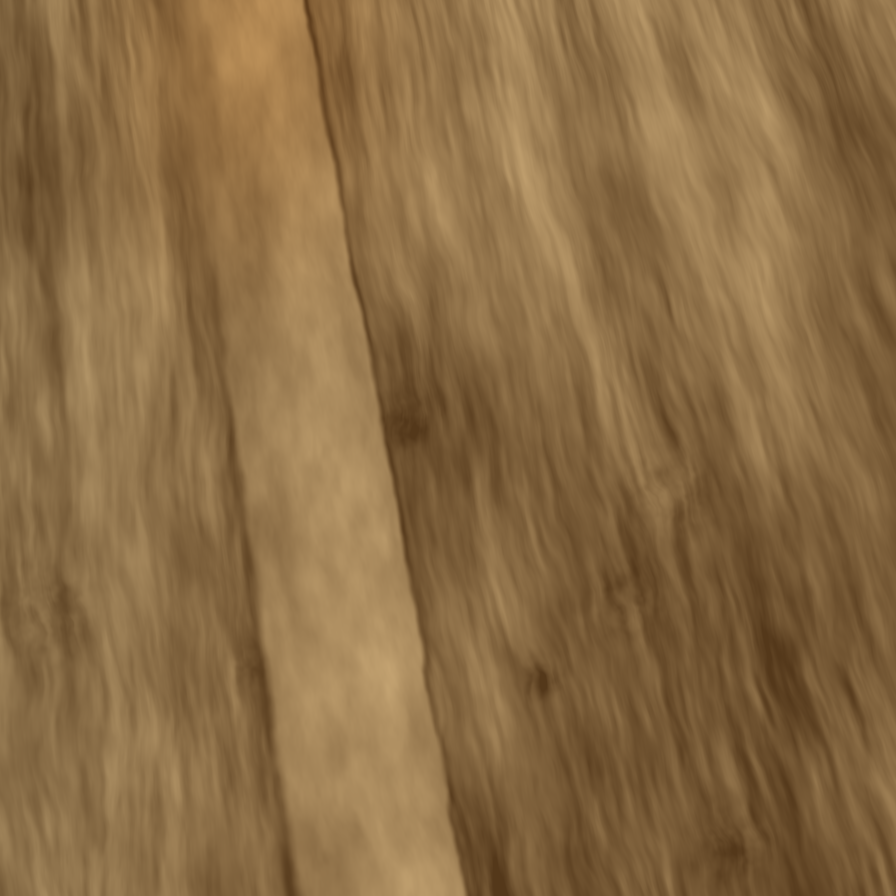
Reproduce this texture procedurally as a Shadertoy shader.

```glsl
// Weathered brown wood with one smooth raised root crossing it diagonally.
// Fanned grain coordinates stretch layered value noise into fibres; soft bands
// add folds and shadows, and hashed cells scatter small rough knots.

const vec3 DARK_WOOD = vec3(0.35, 0.24, 0.12);
const vec3 LIGHT_WOOD = vec3(0.80, 0.67, 0.47);
const vec3 WARM_TINT = vec3(1.05, 0.98, 0.88);
const vec3 GREY_TINT = vec3(0.98, 1.0, 1.02);
const float GRAIN_LEAN = 0.05;      // slope of the fibres at the left
const float GRAIN_FAN = 0.25;       // extra slope towards the right
const float ROOT_LEFT = 0.33;       // root edges in grain coordinates
const float ROOT_RIGHT = 0.52;
const float BASE_TONE = 0.61;
const float FIBRE_CONTRAST = 0.50;
const float RELIEF = 0.46;
const float MOTTLE = 0.30;
const float KNOT_CELLS = 4.0;
const float KNOT_CHANCE = 0.5;

float hash(vec2 p) {
    vec3 q = fract(p.xyx * 0.1031);
    q += dot(q, q.yzx + 33.33);
    return fract((q.x + q.y) * q.z);
}

float noise(vec2 p) {
    vec2 i = floor(p), f = fract(p);
    f = f * f * f * (f * (f * 6.0 - 15.0) + 10.0);
    return mix(mix(hash(i), hash(i + vec2(1, 0)), f.x),
               mix(hash(i + vec2(0, 1)), hash(i + vec2(1, 1)), f.x), f.y);
}

// Layered noise centred on zero
float fbm(vec2 p) {
    float sum = 0.0, amp = 0.5;
    for (int i = 0; i < 4; i++) {
        sum += amp * (noise(p) - 0.5);
        p = mat2(1.98, 0.16, -0.16, 1.98) * p + 17.3;
        amp *= 0.52;
    }
    return sum;
}

float band(float x, float centre, float width) {
    float d = (x - centre) / width;
    return exp(-d * d);
}

// Fibres: broad strands plus finer threads along y
float fibres(vec2 g) {
    return fbm(g * vec2(20.0, 3.6)) + 0.5 * fbm(g * vec2(55.0, 9.0) + 40.0);
}

// Strength of the scattered knots around a point
float knots(vec2 p) {
    vec2 cell = floor(p * KNOT_CELLS);
    float sum = 0.0;
    for (int y = -1; y <= 1; y++)
    for (int x = -1; x <= 1; x++) {
        vec2 c = cell + vec2(x, y) + 20.0;
        vec2 offset = vec2(hash(c + 3.7), hash(c + 9.1));
        vec2 d = p - (c - 20.0 + offset) / KNOT_CELLS;
        float radius = mix(0.025, 0.06, hash(c + 5.3));
        sum += step(hash(c), KNOT_CHANCE) * exp(-dot(d, d) / (radius * radius));
    }
    return min(sum, 1.0);
}

void mainImage(out vec4 fragColor, in vec2 fragCoord) {
    vec2 uv = fragCoord / iResolution.xy;
    float y = uv.y;

    // Grain coordinate is constant along each fanned fibre
    float u = (uv.x + GRAIN_LEAN * y) / (1.0 - GRAIN_FAN * y);
    float edgeU = u + 0.014 * fbm(uv * 14.0);

    // Root silhouette, dissolving at its upper left
    float lower = 1.0 - smoothstep(0.55, 0.78, y);
    float leftSoft = mix(0.05, 0.010, lower);
    float root = smoothstep(-leftSoft, leftSoft, edgeU - ROOT_LEFT)
               * smoothstep(-0.005, 0.005, ROOT_RIGHT - edgeU);

    // Bark fibres, bent and roughened around knots, fading in patches
    float knot = knots(uv) * (1.0 - root);
    float bend = 0.035 * fbm(uv * vec2(7.0, 5.0)) + 0.03 * knot * fbm(uv * 20.0);
    vec2 g = vec2(u + bend, y);
    float strand = fibres(g);
    float relief = strand - fibres(g + vec2(0.007, 0.004));
    float patchy = mix(0.45, 1.5, noise(uv * vec2(7.0, 5.0) + 31.0));
    float bark = BASE_TONE + FIBRE_CONTRAST * strand + RELIEF * relief * patchy;
    bark += 0.40 * fbm(uv * vec2(5.0, 3.5) + 8.0);
    bark += MOTTLE * fbm(g * vec2(20.0, 13.0) + 61.0);
    bark += knot * (0.7 * fbm(uv * vec2(30.0, 25.0)) - 0.12);

    // Long folds: lit ridges and shaded valleys
    float foldU = g.x + 0.14 * (y - 0.92);
    float midHeight = smoothstep(0.0, 0.35, y);
    bark += 0.17 * band(foldU, 0.775, 0.028) * midHeight * (1.0 - smoothstep(0.85, 0.97, y));
    bark -= 0.17 * band(g.x, 0.905, 0.045) * (1.0 - smoothstep(0.65, 0.95, y));
    bark += 0.10 * band(foldU, 1.03, 0.05);
    bark -= 0.16 * band(g.x, 1.24, 0.07);
    bark -= 0.16 * band(g.x, 0.105, 0.022);
    bark += 0.10 * band(g.x, 0.145, 0.016);

    // Contact shadows on both sides of the root
    float gapLeft = max(ROOT_LEFT - edgeU, 0.0), gapRight = max(edgeU - ROOT_RIGHT, 0.0);
    bark -= 0.30 * exp(-gapLeft / 0.05) * mix(0.3, 1.0, lower);
    bark -= 0.14 * exp(-gapRight / 0.06);

    // Smooth root: rounded light with short, blotchy grain
    float across = (u - ROOT_LEFT) / (ROOT_RIGHT - ROOT_LEFT);
    float skin = 0.50 + 0.24 * band(across, 0.68, 0.42);
    skin += 0.45 * fbm(uv * vec2(13.0, 8.0) + 4.0) + 0.32 * fbm(g * vec2(42.0, 17.0));

    // Thin creases that come and go along the root
    float tone = mix(bark, skin, root);
    float crease = mix(0.35, 1.0, noise(vec2(3.0, y * 9.0)));
    tone -= 0.28 * crease * band(edgeU, ROOT_RIGHT + 0.003, 0.005);
    tone -= 0.22 * crease * band(edgeU, ROOT_LEFT - 0.004, 0.009) * lower;

    // Colour with a warm glow at the root's top and greyer wood at the left
    tone = mix(tone, 0.48, 0.08);
    vec3 colour = mix(DARK_WOOD, LIGHT_WOOD, clamp(tone, -0.05, 1.05));
    float warm = band(uv.x, 0.27, 0.16) * smoothstep(0.55, 0.95, y);
    colour *= mix(vec3(1.0), WARM_TINT, warm);
    colour *= mix(GREY_TINT, vec3(1.0), smoothstep(0.0, 0.35, uv.x));
    fragColor = vec4(colour, 1.0);
}
```
